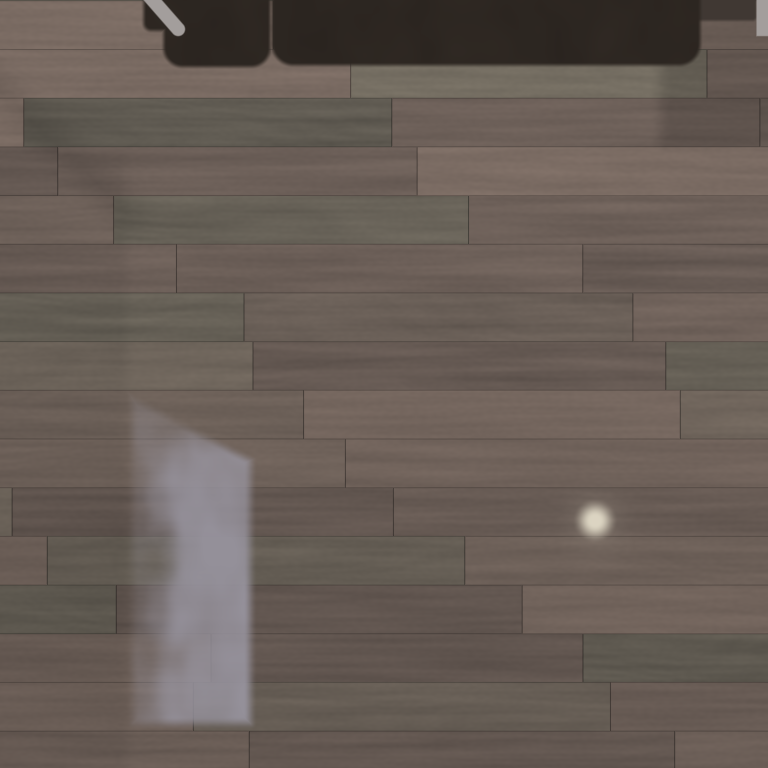
This texture is drawn by a Shadertoy shader. Its source:

```glsl
// Staggered grey-brown plank floor with a dark sofa edge, a window reflection and a lamp glint.

const float ROW_HEIGHT = 0.0634;    // 15.8 rows over the canvas
const float ROW_BASE = -0.0154;     // lower edge of row 0
const float ROW_DRIFT = -0.065;     // joint shift from row to row
const float FIRST_JOINT = 0.87;
const float JOINT_JITTER = 0.07;
const float PLANK_LENGTH = 0.50;
const float GAP_HALF_WIDTH = 0.0007;
const float SEAM_DEPTH = 0.20;
const float JOINT_DEPTH = 0.36;

const vec3 DARK_WOOD = vec3(0.350, 0.310, 0.290);
const vec3 LIGHT_WOOD = vec3(0.465, 0.407, 0.374);
const vec3 GREEN_TINT = vec3(0.94, 1.01, 0.98);
const vec3 SOFA = vec3(0.175, 0.150, 0.130);
const vec3 SOFA_SIDE = vec3(0.25, 0.22, 0.20);
const vec3 METAL = vec3(0.64, 0.62, 0.61);
const vec3 WINDOW_LIGHT = vec3(0.590, 0.575, 0.615);
const vec3 LAMP = vec3(0.84, 0.81, 0.74);
const vec2 LAMP_POS = vec2(0.775, 0.322);

vec2 hash22(vec2 p) {
    vec3 q = fract(p.xyx * vec3(0.1031, 0.1030, 0.0973));
    q += dot(q, q.yzx + 33.33);
    return fract((q.xx + q.yz) * q.zy);
}

float corner(vec2 cell, vec2 offset, vec2 f) {
    float angle = 6.28318 * hash22(cell + offset).x;
    return dot(vec2(cos(angle), sin(angle)), f - offset);
}

float gradientNoise(vec2 p) {
    vec2 cell = floor(p), f = p - cell;
    vec2 w = f * f * f * (f * (f * 6.0 - 15.0) + 10.0);
    float low = mix(corner(cell, vec2(0, 0), f), corner(cell, vec2(1, 0), f), w.x);
    float high = mix(corner(cell, vec2(0, 1), f), corner(cell, vec2(1, 1), f), w.x);
    return mix(low, high, w.y);
}

float boxDistance(vec2 p, vec2 lo, vec2 hi, float radius) {
    vec2 d = abs(p - 0.5 * (lo + hi)) - 0.5 * (hi - lo) + radius;
    return length(max(d, 0.0)) + min(max(d.x, d.y), 0.0) - radius;
}

float segmentDistance(vec2 p, vec2 a, vec2 b) {
    vec2 d = b - a;
    return length(p - a - d * clamp(dot(p - a, d) / dot(d, d), 0.0, 1.0));
}

float cover(float dist, float softness) {
    return 1.0 - smoothstep(-softness, softness, dist);
}

vec3 plankFloor(vec2 p, float pixel) {
    // Row, then plank within the row
    float rowPos = (p.y - ROW_BASE) / ROW_HEIGHT;
    float row = floor(rowPos), across = rowPos - row;
    vec2 rowRandom = hash22(vec2(row + 41.0, 7.0));
    float joint = FIRST_JOINT + ROW_DRIFT * row + JOINT_JITTER * (rowRandom.x - 0.5);
    float span = PLANK_LENGTH * mix(0.92, 1.12, rowRandom.y);
    float plankPos = (p.x - joint) / span;
    float plank = floor(plankPos), along = plankPos - plank;

    // Tone of each plank
    vec2 random = hash22(vec2(plank + 17.0, row + 53.0));
    float tone = mix(0.12, 0.95, sqrt(random.x));
    vec3 wood = mix(DARK_WOOD, LIGHT_WOOD, tone);
    wood *= mix(vec3(1.0), GREEN_TINT, smoothstep(0.55, 0.95, random.y));

    // Long streaks, curved growth rings and fine speckle
    vec2 g = p + 19.0 * random;
    float streaks = gradientNoise(g * vec2(3.0, 65.0)) + 0.6 * gradientNoise(g * vec2(7.0, 150.0));
    float bend = gradientNoise(g * vec2(3.5, 18.0));
    float rings = sin(6.28318 * (2.0 * across + 4.0 * bend));
    float speckle = gradientNoise(g * vec2(110.0, 210.0));
    wood *= 1.0 + mix(0.15, 0.07, tone) * streaks + 0.014 * rings * random.y + 0.025 * speckle;

    // Gaps between rows and between plank ends
    float seam = min(across, 1.0 - across) * ROW_HEIGHT - GAP_HALF_WIDTH;
    float end = min(along, 1.0 - along) * span - GAP_HALF_WIDTH;
    float gap = max(SEAM_DEPTH * cover(seam, 0.6 * pixel), JOINT_DEPTH * cover(end, 0.6 * pixel));
    return wood * (1.0 - gap);
}

void mainImage(out vec4 fragColor, in vec2 fragCoord) {
    vec2 p = fragCoord / iResolution.xy;
    float pixel = 1.0 / min(iResolution.x, iResolution.y);
    vec3 color = plankFloor(p, pixel);

    // Room light: brighter far end, dim left strip, slanted and corner shadows
    color *= mix(0.96, 1.06, smoothstep(0.1, 0.9, p.y));
    color *= 1.0 - 0.05 * cover(p.x - 0.165, 0.012) * cover(p.y - 0.80, 0.10);
    color *= 1.0 - 0.10 * cover(segmentDistance(p, vec2(-0.05, 0.93), vec2(0.17, 0.72)) - 0.015, 0.03);
    color *= 1.0 - 0.16 * cover(boxDistance(p, vec2(0.86, 0.81), vec2(1.1, 1.1), 0.01), 0.015);

    // Window reflection: faint slanted pane with a brighter core
    float cloud = gradientNoise(p * vec2(14.0, 9.0)) + 0.5 * gradientNoise(p * vec2(32.0, 22.0));
    float slant = p.y - 0.48 + 0.52 * (p.x - 0.173);
    float pane = cover(max(boxDistance(p, vec2(0.173, 0.058), vec2(0.326, 0.50), 0.0), slant), 0.009);
    float core = smoothstep(0.18, 0.245, p.x + 0.03 * cloud) * cover(p.y - 0.42 + 0.03 * cloud, 0.025);
    color = mix(color, WINDOW_LIGHT, pane * clamp(0.26 + 0.62 * core + 0.22 * cloud, 0.0, 0.95));

    // Lamp glint
    float r = distance(p, LAMP_POS);
    color = mix(color, LAMP, 0.9 * cover(r - 0.018, 0.012) + 0.15 * exp(-r * r / 0.0012));

    // Sofa blocks and metal legs along the top
    float side = boxDistance(p, vec2(0.90, 0.973), vec2(0.985, 1.2), 0.005);
    float arm = min(boxDistance(p, vec2(0.187, 0.96), vec2(0.34, 1.2), 0.01),
                    boxDistance(p, vec2(0.213, 0.913), vec2(0.352, 1.2), 0.025));
    float seat = boxDistance(p, vec2(0.354, 0.915), vec2(0.912, 1.2), 0.028);
    color = mix(color, SOFA_SIDE, cover(side, 0.003));
    color = mix(color, SOFA * (1.0 + 0.1 * cloud), cover(min(arm, seat), 0.004));
    float leg = min(segmentDistance(p, vec2(0.190, 1.01), vec2(0.232, 0.962)) - 0.009,
                    boxDistance(p, vec2(0.985, 0.953), vec2(1.1, 1.1), 0.0));
    color = mix(color, METAL, cover(leg, pixel));

    fragColor = vec4(color, 1.0);
}
```
